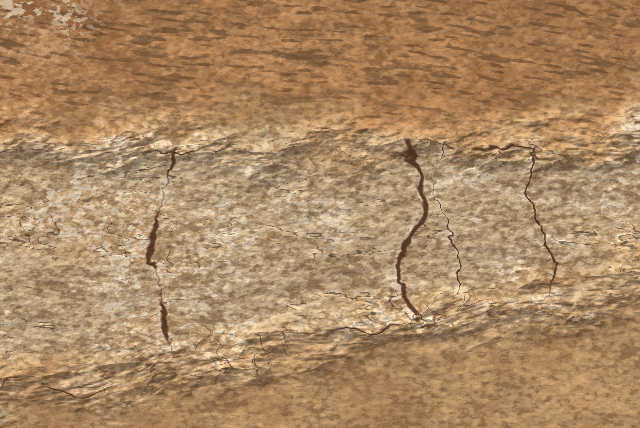
Reproduce this texture procedurally as a Shadertoy shader.

```glsl
// Weathered ochre plaster: a pale cracked slab between two crumpled folds.
// Soft cellular noise builds a shallow relief lit from the upper left, then
// rust, chalk flecks, brush strokes, creases and ragged cracks are laid on top.

vec2 hash2(vec2 p) {
    vec3 q = fract(p.xyx * vec3(0.1031, 0.1030, 0.0973));
    q += dot(q, q.yzx + 33.33);
    return fract((q.xx + q.yz) * q.zy);
}

// Smooth blend of random values scattered one per cell
float cells(vec2 p) {
    vec2 id = floor(p), f = p - id;
    float sum = 0.001, total = 0.002;
    for (int j = -1; j <= 1; j++)
    for (int i = -1; i <= 1; i++) {
        vec2 o = vec2(i, j), r = hash2(id + o);
        float w = max(1.1 - length(o + 0.1 + 0.8 * r - f), 0.0);
        w *= w * w;
        sum += w * fract(r.x * 7.3 + r.y * 13.1);
        total += w;
    }
    return sum / total;
}

// Four octaves, each turned so that no grid shows; mean near 0.47
float layers(vec2 p) {
    float sum = 0.0, amp = 0.5;
    for (int i = 0; i < 4; i++) {
        p = mat2(0.8, 0.6, -0.6, 0.8) * p * 2.07 + 17.3;
        sum += amp * cells(p * 0.483);
        amp *= 0.5;
    }
    return sum;
}

// Heights above the upper (x) and lower (y) fold, with a ragged edge
vec2 foldHeights(vec2 p) {
    float jag = 0.13 * (layers(p * vec2(8.0, 13.0) + 3.0) - 0.47);
    float upper = 0.655 + 0.018 * sin(6.0 * p.x - 3.9) + 0.04 * smoothstep(1.2, 1.5, p.x);
    float lower = 0.08 + 0.17 * p.x + 0.010 * sin(17.0 * p.x + 2.0 * sin(5.0 * p.x));
    return p.y - vec2(upper, lower) + vec2(jag, -jag);
}

float crumple(vec2 h) {
    return min(exp(-500.0 * h.x * h.x) + exp(-420.0 * h.y * h.y), 1.0);
}

float pleats(vec2 p) {
    return layers(vec2(5.5 * p.x, 18.0 * p.y - 2.6 * p.x + 0.3 * sin(9.0 * p.x)));
}

float slabMask(vec2 f) {
    return smoothstep(-0.06, 0.06, f.y) * (1.0 - smoothstep(-0.01, 0.07, f.x));
}

float relief(vec2 p) {
    vec2 f = foldHeights(p);
    float slab = slabMask(f);
    float h = (0.0022 + 0.0028 * slab) * layers(p * vec2(12.0, 24.0) + 5.0);
    h += (0.0005 + 0.0008 * slab) * layers(p * vec2(70.0, 100.0) + 55.0);
    h += 0.026 * crumple(f) * (0.5 - abs(pleats(p) - 0.5));
    return h + 0.0012 * (smoothstep(-0.005, 0.005, f.x) + smoothstep(-0.005, 0.005, f.y));
}

// x: dark opening, y: chalky lip beside it
vec2 cracks(vec2 p, vec2 f) {
    vec4 centres = vec4(0.378, 0.962, 1.045, 1.267), widths = vec4(0.0085, 0.0080, 0.0018, 0.0030);
    vec4 rates = vec4(12.0, 18.0, 15.0, 12.0), phases = vec4(-0.33, -8.1, -4.0, -2.4);
    float span = smoothstep(-0.01, 0.03, f.y) * (1.0 - smoothstep(-0.01, 0.02, f.x));
    float ragged = 0.045 * (layers(p * vec2(14.0, 24.0) + 60.0) - 0.47);
    vec2 result = vec2(0.0);
    for (int k = 0; k < 4; k++) {
        float s = float(k), gape = cells(vec2(p.y * 13.0, s * 9.0 + 0.5));
        float d = p.x - centres[k] - 0.027 * sin(p.y * rates[k] + phases[k]) + ragged;
        float w = widths[k] * (0.15 + 0.85 * smoothstep(0.2, 0.85, gape));
        float opening = 1.0 - smoothstep(w * 0.4, w + 0.0015, abs(d));
        opening *= 0.45 + 0.55 * smoothstep(0.15, 0.5, gape);
        float lip = exp(-abs(d + 1.2 * w) / 0.007);
        result = max(result, span * vec2(opening, lip));
    }
    return result;
}

void mainImage(out vec4 fragColor, in vec2 fragCoord) {
    vec2 p = fragCoord / iResolution.y;
    vec2 f = foldHeights(p);
    float folds = crumple(f);
    float tone = layers(p * vec2(4.0, 9.0) + 31.0);
    float fine = layers(p * vec2(75.0, 115.0) + 11.0);
    float mottle = layers(p * vec2(15.0, 34.0) + 23.0);

    // Base earth and the paler slab
    float slab = slabMask(f + 0.25 * (tone - 0.47) * vec2(1.0));
    float top = smoothstep(0.03, 0.18, f.x + 0.3 * (tone - 0.47));
    vec3 color = mix(vec3(0.69, 0.54, 0.38), vec3(0.655, 0.475, 0.315), top);
    color = mix(color, vec3(0.725, 0.62, 0.48), slab * (1.0 - 0.55 * smoothstep(0.42, 0.66, tone)));
    color *= 1.0 + 0.15 * (tone - 0.47) + 0.22 * (mottle - 0.47) + 0.42 * (fine - 0.47);

    // Rust blotches and fine, nearly level brush strokes
    vec2 c = p - vec2(0.08, 0.95);
    float corner = exp(-35.0 * dot(c, c));
    float rust = smoothstep(0.50, 0.68, layers(p * vec2(7.0, 11.0) + 70.0) + 0.1 * corner);
    color = mix(color, vec3(0.52, 0.33, 0.20), rust * (0.22 * (1.0 - slab) + 0.45 * corner));
    float bend = p.y + 0.10 * p.x + 0.012 * sin(5.0 * p.x);
    float stroke = cells(vec2(p.x * 26.0, 150.0 * bend));
    color *= 1.0 - 0.26 * smoothstep(0.62, 0.88, stroke) * (0.2 + 0.8 * top);

    // Chalk flecks, upright pale veins and brown grit
    vec2 crack = cracks(p, f);
    float patches = smoothstep(0.44, 0.62, layers(p * vec2(6.0, 9.0) + 90.0));
    float speck = fine + 0.5 * (mottle - 0.47);
    float chalk = smoothstep(0.50, 0.66, speck) * (0.2 + 0.6 * patches) * min(0.08 + slab + 0.5 * folds + corner, 1.0);
    float vein = abs(layers(p * vec2(9.0, 3.5) + 40.0) - 0.5);
    chalk += (1.0 - smoothstep(0.003, 0.018, vein)) * patches * slab * 0.35;
    chalk += crack.y * smoothstep(0.36, 0.55, fine) * 0.55;
    color = mix(color, vec3(0.84, 0.785, 0.69), clamp(chalk, 0.0, 0.75));
    float grit = 1.0 - smoothstep(0.26, 0.38, speck);
    color = mix(color, vec3(0.52, 0.38, 0.25), 0.45 * grit);

    // Short hairlines and shallow level ledges with a lit upper rim
    float hair = abs(layers(p * vec2(5.0, 8.0) + 130.0) - 0.5);
    color *= 1.0 - 0.45 * (1.0 - smoothstep(0.0, 0.007, hair)) * smoothstep(0.49, 0.58, tone) * (0.3 + 0.7 * slab);
    float ledge = layers(p * vec2(5.0, 22.0) + 150.0) - 0.5;
    float broken = smoothstep(0.48, 0.60, mottle) * (0.25 + 0.75 * slab);
    color *= 1.0 - 0.40 * broken * (1.0 - smoothstep(0.002, 0.014, abs(ledge)));
    color *= 1.0 + 0.14 * broken * exp(-pow((ledge - 0.03) / 0.014, 2.0));

    // Slanting light on the relief
    float e = 0.0018, h = relief(p);
    vec2 slope = vec2(relief(p + vec2(e, 0.0)) - h, relief(p + vec2(0.0, e)) - h) / e;
    color *= 1.0 + clamp(dot(slope, vec2(0.6, -0.8)), -0.30, 0.19);

    // Thin broken creases with bright rims, gaps under the folds, open cracks
    float s = pleats(p) - 0.5;
    float crease = (1.0 - smoothstep(0.002, 0.012, abs(s))) * folds * smoothstep(0.38, 0.50, tone);
    float rim = exp(-pow((s - 0.024) / 0.011, 2.0)) * folds;
    color = mix(color, vec3(0.84, 0.77, 0.66), 0.4 * rim);
    vec2 gaps = 1.0 - smoothstep(vec2(0.0005), vec2(0.0045), abs(f + 0.005));
    gaps *= smoothstep(vec2(0.0), vec2(0.9), sin(p.x * vec2(9.0, 8.0) + vec2(-2.6, 0.7)));
    float gap = max(gaps.x, gaps.y) * smoothstep(0.36, 0.50, mottle);
    color = mix(color, vec3(0.27, 0.16, 0.10), 0.85 * max(max(gap, 0.65 * crease), crack.x));
    fragColor = vec4(clamp(color, 0.0, 1.0), 1.0);
}
```
